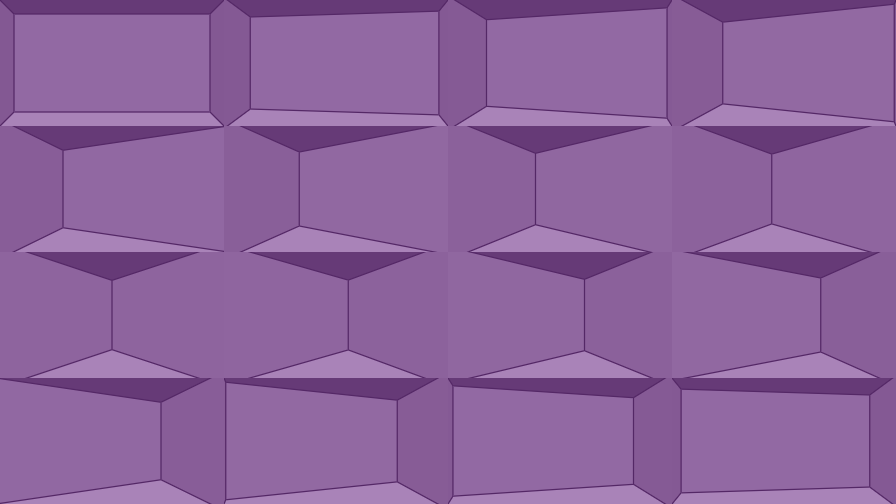
A WebGL 1 fragment shader for this pattern:

```glsl
precision highp float;
// A 4 by 4 sheet of views into a box room, turning a little from cell to cell.
// Each cell folds top to bottom, and the second half of the turn mirrors the
// first; three straight edges then bound the walls against ceiling and floor.
uniform vec2 u_resolution;

#define GRID 4.0
#define ASPECT 0.5625
#define WALL_HALF vec2(0.4375, 0.21875)
#define NEAR_SHIFT 0.12
#define FAR_SLOPE 0.465
#define LINE_WIDTH 0.0056
#define FRONT_COLOR vec3(0.573, 0.412, 0.638)
#define SIDE_COLOR vec3(0.515, 0.345, 0.575)
#define CEILING_COLOR vec3(0.400, 0.228, 0.468)
#define FLOOR_COLOR vec3(0.662, 0.512, 0.722)
#define LINE_COLOR vec3(0.330, 0.155, 0.400)

// Signed distance to the line through a and b, positive on its left.
float lineSide(vec2 p, vec2 a, vec2 b) {
  vec2 dir = normalize(b - a);
  return dir.x * (p.y - a.y) - dir.y * (p.x - a.x);
}

// Soft step from 0 to 1 across one pixel.
float softStep(float d, float pixel) {
  return clamp(0.5 + d / pixel, 0.0, 1.0);
}

// Share of a pixel covered by a thin stroke at distance d.
float stroke(float d, float pixel) {
  float halfWidth = 0.5 * LINE_WIDTH;
  return softStep(d + halfWidth, pixel) - softStep(d - halfWidth, pixel);
}

vec3 roomView(vec2 p, float turn, float pixel) {
  // Mirror the second half of the turn; t runs from 1 (frontal) to 0 (diagonal).
  if (turn < 0.0) p.x = -p.x;
  float t = abs(turn);
  vec2 q = vec2(p.x, abs(p.y));
  float top = 0.5 * ASPECT;

  // Angle of the wide wall, from the position of the room corner.
  float norm = sqrt(2.0 * (1.0 + t * t));
  float cosAngle = (1.0 + t) / norm;
  float sinAngle = (1.0 - t) / norm;

  // Room corner, and the edges running from it to the left and right.
  vec2 corner = vec2(-WALL_HALF.x * t, WALL_HALF.y * 0.5 * norm);
  vec2 nearEnd = vec2(-0.5 + NEAR_SHIFT * (1.0 - t), top);
  float slope = FAR_SLOPE * sinAngle;
  float outside = min(lineSide(q, nearEnd, corner),
                      lineSide(q, corner, corner + vec2(1.0, slope)));
  float upright = abs(q.x - corner.x);
  float wide = softStep(q.x - corner.x, pixel);

  // The second corner stays in view for the first quarter of the turn.
  if (t > 0.5) {
    float farX = 0.5 - (0.5 - WALL_HALF.x) * pow(2.0 * t - 1.0, 1.5);
    vec2 farCorner = vec2(farX, corner.y + slope * (farX - corner.x));
    outside = min(outside, lineSide(q, farCorner, vec2(0.5, top)));
    upright = min(upright, abs(q.x - farX));
    wide *= softStep(farX - q.x, pixel);
  }

  // Walls are lighter the more they face the viewer.
  vec3 wall = mix(SIDE_COLOR, FRONT_COLOR, mix(sinAngle, cosAngle, wide));
  vec3 slab = p.y > 0.0 ? CEILING_COLOR : FLOOR_COLOR;
  vec3 color = mix(wall, slab, softStep(outside, pixel));

  // Thin dark strokes along all edges.
  float edge = min(abs(outside), max(upright, outside));
  return mix(color, LINE_COLOR, stroke(edge, pixel));
}

void main() {
  vec2 sheet = gl_FragCoord.xy / u_resolution * GRID;
  vec2 cell = floor(sheet);
  vec2 local = (fract(sheet) - 0.5) * vec2(1.0, ASPECT);

  // Views are ordered from the top left, row by row.
  float index = (GRID - 1.0 - cell.y) * GRID + cell.x;
  float turn = 1.0 - 2.0 * index / (GRID * GRID);
  gl_FragColor = vec4(roomView(local, turn, GRID / u_resolution.x), 1.0);
}
```
